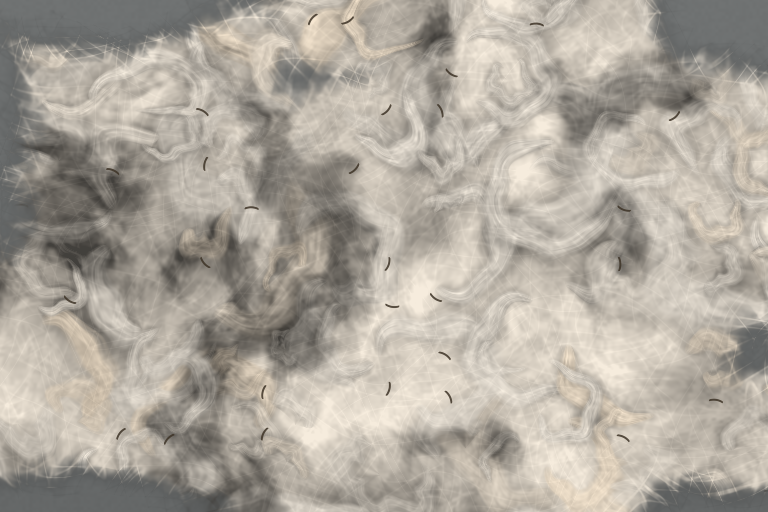
Give the GLSL for this texture, as a WebGL 2 fragment shader.

```glsl
#version 300 es
precision highp float;
// A heap of raw, curly wool on a grey table. Stacked layers of scattered,
// shaded arc-shaped locks lie over cloudy fluff; stretched noise contours
// add loose hairs, and elliptical notches cut the ragged outline.
#define LOCK_TONE 0.87
#define FLUFF_TONE 0.80
#define FLUFF_CONTRAST 0.55
#define LOCK_SHADOW 0.17
#define HAIR_STRENGTH 0.055
#define CREVICE_DEPTH 0.34
#define EDGE_FUZZ 0.035
#define DEBRIS_DENSITY 0.16
#define WOOL_TINT vec3(1.0, 0.967, 0.915)
#define CREAM_TINT vec3(1.0, 0.915, 0.80)
#define TABLE_COLOR vec3(0.42, 0.43, 0.43)

uniform vec2 u_resolution;
out vec4 fragColor;

vec4 hash4(vec2 p) {
  vec4 q = fract(p.xyxy * vec4(0.1031, 0.1030, 0.0973, 0.1099));
  q += dot(q, q.wzxy + 33.33);
  return fract((q.xxyz + q.yzzw) * q.zywx);
}

float noise(vec2 p) {
  vec2 i = floor(p), f = fract(p);
  f = f * f * (3.0 - 2.0 * f);
  return mix(mix(hash4(i).x, hash4(i + vec2(1, 0)).x, f.x),
             mix(hash4(i + vec2(0, 1)).x, hash4(i + vec2(1, 1)).x, f.x), f.y);
}

mat2 rot(float a) { return mat2(cos(a), sin(a), -sin(a), cos(a)); }

float fbm(vec2 p) {
  float sum = 0.0, amp = 0.5;
  for (int i = 0; i < 5; i++) {
    sum += amp * noise(p);
    p = rot(0.6) * p * 2.03 + 17.1;
    amp *= 0.5;
  }
  return sum;
}

vec2 wobble(vec2 p) { return vec2(noise(p), noise(p + 41.7)) - 0.5; }

// Thin, wandering fibres: contours of noise stretched in several directions.
float hairs(vec2 p) {
  float sum = 0.0;
  for (int i = 0; i < 4; i++) {
    float k = float(i);
    vec2 q = rot(k * 0.83 + 0.3) * (p + 0.10 * wobble(p * 6.0 + k * 9.0));
    float n = noise(q * vec2(11.0, 58.0) + k * 23.0);
    sum += 1.0 - smoothstep(0.0, 0.13, abs(n - 0.5));
  }
  return sum * 0.25;
}

// Composites one layer of curved locks; wool holds tone and creaminess.
void addLocks(inout vec2 wool, vec2 p, float scale, float density, float seed) {
  vec2 q = p * scale, cell = floor(q);
  for (int j = -1; j <= 1; j++)
  for (int i = -1; i <= 1; i++) {
    vec2 id = cell + vec2(i, j);
    vec4 r = hash4(id + seed), s = hash4(id + seed + 61.0);
    if (r.w > density) continue;
    vec2 d = q - id - 0.2 - 0.6 * r.xy;
    vec2 e = rot(6.283 * r.z) * d;
    float ang = atan(e.y, e.x), span = mix(1.1, 2.8, s.y);
    float radius = mix(0.22, 0.58, s.x) * (1.0 + 0.11 * ang);
    radius += 0.035 * sin(ang * 5.0 + s.z * 6.0);
    float taper = sqrt(max(0.0, 1.0 - ang * ang / (span * span)));
    float width = mix(0.09, 0.21, s.z) * taper + 0.001;
    float across = (length(d) - radius) / width;
    float fibre = noise(vec2(across * 4.5 + ang * 1.3, ang * 2.5) + id * 7.0);
    float strand = noise(vec2(across * 9.0 - ang, ang * 4.0) + id * 5.0);
    float a = abs(across), presence = smoothstep(0.0, 0.6, taper);
    float body = 1.0 - smoothstep(0.5, 1.12, a + 0.35 * (fibre - 0.5));
    float shadow = 1.0 - smoothstep(0.6, 2.1, a);
    wool.x *= 1.0 - LOCK_SHADOW * shadow * presence;
    float light = dot(normalize(d + 0.0001), vec2(-0.35, 0.9)) * clamp(across, -1.0, 1.0);
    float tone = LOCK_TONE + 0.07 * light - 0.09 * a * a;
    tone += 0.15 * (fibre - 0.5) + 0.10 * (strand - 0.5) + 0.07 * (s.w - 0.5);
    float cream = smoothstep(0.55, 1.0, s.w) * 0.8;
    wool = mix(wool, vec2(tone, cream), body * presence * mix(0.5, 0.92, s.x));
  }
}

// Signed depth inside the heap, positive on wool.
float heapDepth(vec2 uv) {
  vec4 notches[7] = vec4[7](
    vec4(0.13, 1.06, 0.21, 0.16), vec4(-0.03, 0.74, 0.06, 0.24),
    vec4(0.99, 1.01, 0.14, 0.15), vec4(0.10, -0.03, 0.17, 0.11),
    vec4(1.00, -0.02, 0.18, 0.08), vec4(0.99, 0.32, 0.03, 0.05),
    vec4(0.43, 0.85, 0.03, 0.02));
  float depth = 1.0;
  for (int i = 0; i < 7; i++) {
    vec4 n = notches[i];
    depth = min(depth, (length((uv - n.xy) / n.zw) - 1.0) * min(n.z, n.w));
  }
  return depth;
}

// Short dark bits of straw caught in the fleece.
float debris(vec2 p) {
  vec2 q = p * 11.0, id = floor(q);
  vec4 r = hash4(id + 307.0);
  vec2 d = rot(r.z * 6.283) * (fract(q) - 0.3 - 0.4 * r.xy);
  d.y += 1.5 * d.x * d.x;
  d.x -= clamp(d.x, -0.13, 0.13);
  return step(r.w, DEBRIS_DENSITY) * (1.0 - smoothstep(0.008, 0.035, length(d)));
}

void main() {
  vec2 uv = gl_FragCoord.xy / u_resolution;
  vec2 p = gl_FragCoord.xy / u_resolution.y;
  vec2 w = p + 0.07 * wobble(p * 5.0) + 0.018 * wobble(p * 21.0);

  // Cloudy fluff, lit from above, with dark crevices
  float cloud = fbm(w * 5.0), relief = cloud - fbm(w * 5.0 + vec2(-0.15, 0.35));
  vec2 wool = vec2(FLUFF_TONE + FLUFF_CONTRAST * (cloud - 0.48) + 0.3 * relief, 0.15);
  addLocks(wool, w, 3.3, 0.85, 11.0);
  addLocks(wool, w, 5.2, 0.75, 83.0);
  addLocks(wool, w, 7.6, 0.50, 157.0);
  float veil = smoothstep(0.42, 0.68, fbm(w * 4.0 + 70.0));
  wool.x = mix(wool.x, 0.87 + 0.3 * (cloud - 0.5), 0.65 * veil);
  wool.x -= CREVICE_DEPTH * smoothstep(0.57, 0.76, fbm(w * 6.0 + 130.0));

  // Loose hairs and fine grain
  float hair = hairs(p);
  wool.x += HAIR_STRENGTH * (hair - 0.3) * 2.0 + 0.07 * (noise(w * 120.0) - 0.5);
  float tone = clamp(wool.x, 0.26, 0.965);
  vec3 color = tone * mix(WOOL_TINT, CREAM_TINT, clamp(wool.y, 0.0, 1.0));
  color = mix(color, vec3(0.24, 0.20, 0.15), 0.85 * debris(p));

  // Table and the frayed outline of the heap
  float depth = heapDepth(uv) + 0.09 * (fbm(p * 9.0) - 0.48) + EDGE_FUZZ * (hair - 0.3);
  float cover = smoothstep(-0.022, 0.030, depth);
  vec3 table = TABLE_COLOR * (0.94 + 0.10 * uv.y + 0.03 * (noise(p * 150.0) - 0.5));
  table *= 1.0 - 0.12 * smoothstep(-0.05, 0.0, depth);
  fragColor = vec4(mix(table, color, cover), 1.0);
}
```
